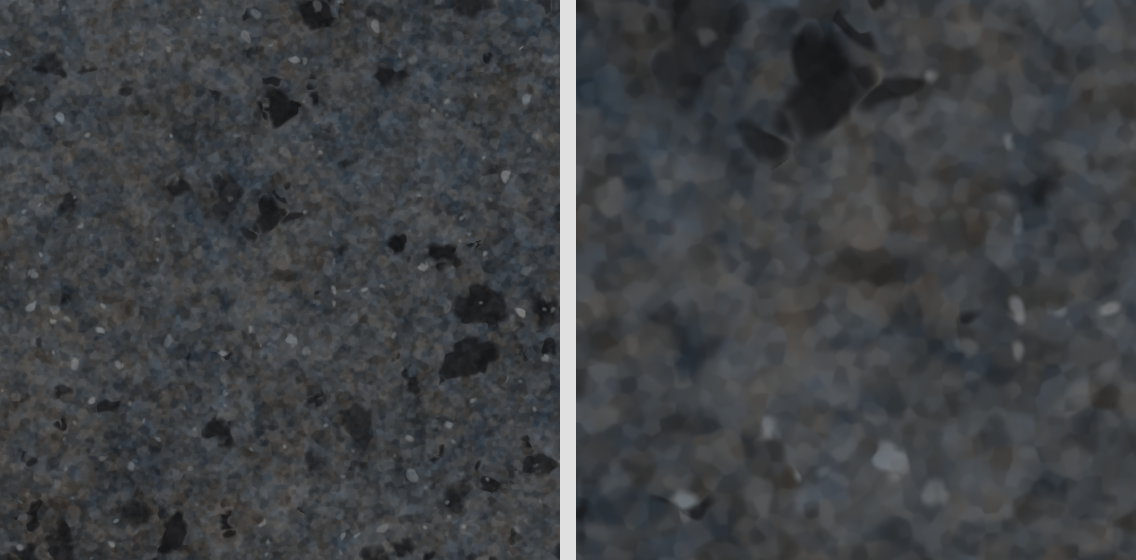
Left: the whole. Right: its middle third, enlarged.
This texture is drawn by a three.js fragment shader. Its source:

```glsl
// Dark, weathered stone: soft blue-grey grains, ragged black pits and sparse pale flecks.
varying vec2 vUv;

const vec3 STONE = vec3(0.241, 0.251, 0.261);
const vec3 PIT = vec3(0.092, 0.093, 0.100);
const vec3 FLECK = vec3(0.54, 0.56, 0.57);
const vec3 BLUE_SHIFT = vec3(-0.55, 0.02, 0.60);

vec3 hash3(vec2 p) {
  vec3 q = fract(p.xyx * vec3(0.1031, 0.1030, 0.0973));
  q += dot(q, q.yxz + 33.33);
  return fract((q.xxy + q.yzz) * q.zyx);
}

// Smooth cellular noise: random cell values blended by distance, centred on zero.
vec3 grains(vec2 p, float scale, float crispness, float seed) {
  p = p * scale + seed;
  vec2 cell = floor(p);
  vec3 sum = vec3(0.0);
  float total = 0.0;
  for (int y = -1; y <= 1; y++) {
    for (int x = -1; x <= 1; x++) {
      vec2 id = cell + vec2(float(x), float(y));
      vec2 d = p - id - hash3(id).xy;
      float weight = exp(-crispness * dot(d, d));
      sum += weight * (hash3(id + 57.0) - 0.5);
      total += weight;
    }
  }
  return sum / max(total, 0.00001);
}

// Scattered soft ellipses; radii and blur are in cells. Returns coverage.
float scatter(vec2 p, float scale, float density, vec2 radii, float blur, float faintest, float seed) {
  p = p * scale + seed;
  vec2 cell = floor(p);
  float cover = 0.0;
  for (int y = -1; y <= 1; y++) {
    for (int x = -1; x <= 1; x++) {
      vec2 id = cell + vec2(float(x), float(y));
      vec3 place = hash3(id);
      vec3 look = hash3(id + 91.0);
      float angle = 6.2832 * look.x;
      vec2 axis = vec2(cos(angle), sin(angle));
      vec2 d = p - id - place.xy;
      d = vec2(dot(d, axis), dot(d, vec2(-axis.y, axis.x)) * (1.0 + 0.6 * look.y));
      float radius = mix(radii.x, radii.y, look.y * look.y);
      float body = 1.0 - smoothstep(radius - blur, radius + blur, length(d));
      cover = max(cover, body * step(place.z, density) * mix(faintest, 1.0, look.z));
    }
  }
  return cover;
}

// Broad layered sines that make the pits gather in places.
float drift(vec2 p) {
  return 0.5 * sin(7.0 * p.x + 2.0 * sin(5.0 * p.y + 1.0))
       + 0.5 * sin(8.0 * p.y - 3.0 * p.x + 1.7);
}

void main() {
  vec2 p = vUv;

  // Grain layers, from broad mottling to fine grit
  vec3 broad = grains(p, 7.0, 4.0, 11.0);
  vec3 coarse = grains(p, 27.0, 7.0, 37.0);
  vec3 medium = grains(p + 0.006 * coarse.xy, 64.0, 8.0, 73.0);
  vec3 fine = grains(p, 125.0, 7.0, 131.0);
  float tone = 0.055 * broad.x + 0.060 * coarse.x + 0.090 * medium.x + 0.075 * fine.x;
  float tint = 0.030 * broad.y + 0.035 * coarse.y + 0.045 * medium.y + 0.020 * fine.y;
  tint += 0.010 * (p.x + p.y - 1.0);
  vec3 color = STONE + tone + tint * BLUE_SHIFT;

  // Ragged pits, warped by the grains
  vec2 ragged = p + 0.030 * coarse.yz + 0.016 * medium.yz;
  float gather = drift(p);
  float pits = scatter(ragged, 8.0, 0.42 + 0.22 * gather, vec2(0.15, 0.42), 0.07, 0.60, 19.0);
  float specks = scatter(ragged, 23.0, 0.11 + 0.06 * gather, vec2(0.18, 0.40), 0.13, 0.40, 43.0);
  color = mix(color, PIT + 0.35 * tone, 0.93 * max(pits, specks));

  // Pale mineral flecks, large and small
  vec2 chipped = p + 0.006 * medium.yz;
  float chips = scatter(chipped, 21.0, 0.10, vec2(0.13, 0.27), 0.08, 0.10, 67.0);
  float crumbs = scatter(chipped, 46.0, 0.08, vec2(0.14, 0.30), 0.14, 0.12, 103.0);
  vec3 fleckColor = FLECK + 0.10 * coarse.z * BLUE_SHIFT + 0.5 * tone;
  color = mix(color, fleckColor, 0.72 * max(chips, 0.8 * crumbs));

  gl_FragColor = vec4(color, 1.0);
}
```
